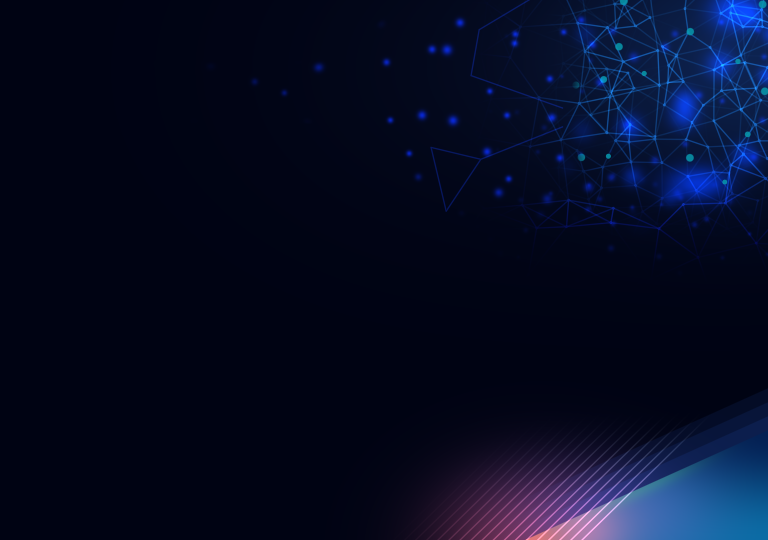
Reproduce this background procedurally as a Shadertoy shader.

```glsl
// Dark navy backdrop with a glowing blue plexus at top right and striped light beams below.

vec2 hash2(vec2 p) {
    vec3 q = fract(p.xyx * vec3(.1031, .1030, .0973));
    q += dot(q, q.yzx + 33.33);
    return fract((q.xx + q.yz) * q.zy);
}

float segmentDistance(vec2 p, vec2 a, vec2 b) {
    vec2 d = b - a;
    return length(p - a - d * clamp(dot(p - a, d) / dot(d, d), 0., 1.));
}

// Thin antialiased stroke; the argument is a distance in canvas heights
float stroke(float d) {
    return 1. - smoothstep(0., .0006 + 1. / iResolution.y, d);
}

vec2 node(vec2 cell) {
    return cell + .08 + .84 * hash2(cell + 71.);
}

float link(vec2 g, vec2 a, vec2 b, float size) {
    float fade = 1. - smoothstep(.7, 1.7, distance(a, b));
    return fade * stroke(segmentDistance(g, a, b) * size);
}

// Jittered grid whose neighbouring nodes are joined by lines
float network(vec2 p, float size) {
    vec2 g = p / size, cell = floor(g), centre = node(cell);
    float light = 0.;
    for (int y = -1; y <= 1; y++)
    for (int x = -1; x <= 1; x++) {
        vec2 other = node(cell + vec2(x, y));
        if (x != 0 || y != 0) light += link(g, centre, other, size);
        light += .7 * (1. - smoothstep(.001, .004, distance(g, other) * size));
    }
    // Links between the four side neighbours
    for (int i = 0; i < 4; i++) {
        vec2 side = i < 2 ? vec2(1 - 2 * i, 0) : vec2(0, 5 - 2 * i);
        light += link(g, node(cell + side), node(cell + vec2(-side.y, side.x)), size);
    }
    return min(light, 1.3);
}

// Scattered spots: x is a soft halo, y a solid disc
vec2 spots(vec2 p, float size, float radius, float chance) {
    vec2 g = p / size, cell = floor(g), light = vec2(0);
    for (int y = -1; y <= 1; y++)
    for (int x = -1; x <= 1; x++) {
        vec2 id = cell + vec2(x, y), rnd = hash2(id + 19.);
        if (rnd.x > chance) continue;
        float d = distance(g, id + .1 + .8 * hash2(id + 43.)) * size;
        float r = radius * (.65 + .5 * rnd.y);
        light += vec2(exp(-d * d / (r * r)), 1. - smoothstep(r * .75, r + .001, d));
    }
    return light;
}

float blob(vec2 p, vec2 centre, vec2 radius) {
    vec2 d = (p - centre) / radius;
    return exp(-dot(d, d));
}

void mainImage(out vec4 fragColor, in vec2 fragCoord) {
    vec2 p = fragCoord / iResolution.xy * vec2(1.42, 1);

    // Night backdrop and haze behind the mesh
    vec3 col = vec3(0, .012, .075);
    col += vec3(.012, .018, .03) * blob(p, vec2(.9, .87), vec2(.4, .28));
    col += vec3(.05, .12, .23) * blob(p, vec2(1.4, .9), vec2(.34, .24));

    // Mesh, cyan at the top and deep blue at its lower fringe
    float high = smoothstep(.52, .8, p.y);
    vec3 meshColor = mix(vec3(.03, .03, .55), vec3(.08, .45, .75), high * smoothstep(.85, 1.12, p.x));
    float region = smoothstep(.86, 1.16, p.x) * smoothstep(.47, .62, p.y);
    float core = smoothstep(1., 1.18, p.x) * smoothstep(.55, .72, p.y);
    col += meshColor * (.55 * region * network(p, .085) + .5 * core * network(p + 3.7, .048));

    // Stray links on the left fringe
    vec2 hub = vec2(.797, .727), low = vec2(.825, .609), mid = vec2(.889, .705);
    vec2 bend = vec2(.871, .86), top = vec2(.886, .945);
    float d = min(segmentDistance(p, hub, low), segmentDistance(p, low, mid));
    d = min(d, min(segmentDistance(p, hub, mid), segmentDistance(p, mid, vec2(1.04, .765))));
    d = min(d, min(segmentDistance(p, bend, top), segmentDistance(p, top, vec2(.978, 1))));
    d = min(d, segmentDistance(p, bend, vec2(1.04, .8)));
    col += vec3(.03, .1, .42) * .65 * stroke(d);

    // Blue patches and teal discs inside the mesh
    float patches = blob(p, vec2(1.29, .66), vec2(.055, .03)) + blob(p, vec2(1.355, .98), vec2(.04, .035));
    patches += .7 * core * spots(p + 5.3, .1, .022, .55).x;
    col += vec3(0, .14, .65) * patches;
    float discs = spots(p + 1.9, .075, .0068, .55).y * smoothstep(1.05, 1.09, p.x) * smoothstep(.62, .66, p.y);
    col = mix(col, vec3(.03, .6, .68), .85 * min(discs, 1.));

    // Drifting blue sparks that thin out to the left
    float spread = mix(.06, .25, smoothstep(.55, .9, p.x));
    float drift = smoothstep(.25, .82, p.x) * (1. - smoothstep(spread * .6, spread, abs(p.y - .83)));
    float sparks = spots(p, .062, .0075, .6).x * drift * (1. - .5 * smoothstep(1., 1.15, p.x));
    sparks += .5 * region * (1. - core) * spots(p + 8.1, .05, .005, .6).x;
    col += vec3(.02, .12, .72) * sparks;

    // Warm glow and translucent bands above the beam
    float edge = p.y - .452 * (p.x - .972);
    float ceiling = 1. - smoothstep(.06, .24, p.y);
    col += vec3(.42, .17, .23) * blob(p, vec2(.97, -.02), vec2(.16, .13));
    col += vec3(.1, .08, .2) * blob(p, vec2(1.08, .07), vec2(.17, .09));
    for (int i = 1; i <= 3; i++) {
        float band = 1. - smoothstep(-.001, .002, edge - .026 * float(i));
        col += vec3(.015, .035, .075) * band * smoothstep(.9, 1.15, p.x);
    }

    // Blue beam, turning lilac and coral toward its tip
    vec3 beam = mix(vec3(.01, .12, .32), vec3(.03, .42, .64), 1. - smoothstep(0., .2, p.y));
    beam = mix(beam, vec3(.27, .42, .72), .8 * blob(p, vec2(1.19, .05), vec2(.14, .12)));
    beam = mix(beam, vec3(.65, .5, .72), blob(p, vec2(1.08, .02), vec2(.085, .08)));
    beam = mix(beam, vec3(.88, .46, .48), blob(p, vec2(.98, 0), vec2(.075, .06)));
    beam += vec3(.03, .12, -.04) * blob(vec2(p.x, edge), vec2(1.2, 0), vec2(.1, .018));
    col = mix(col, beam, 1. - smoothstep(-.001, .002, edge));

    // Parallel diagonal stripes
    float s = p.x - 1.02 * p.y;
    float stripe = stroke(abs(fract(s / .0205) - .5) * .0205 * .7);
    float reach = smoothstep(.7, 1.05, s) * (1. - smoothstep(1.083, 1.087, s));
    vec3 stripeColor = mix(vec3(.75, .4, .5), vec3(.55, .6, .65), smoothstep(.03, .18, p.y));
    col += stripeColor * stripe * reach * ceiling * .6;

    fragColor = vec4(clamp(col, 0., 1.), 1);
}
```
